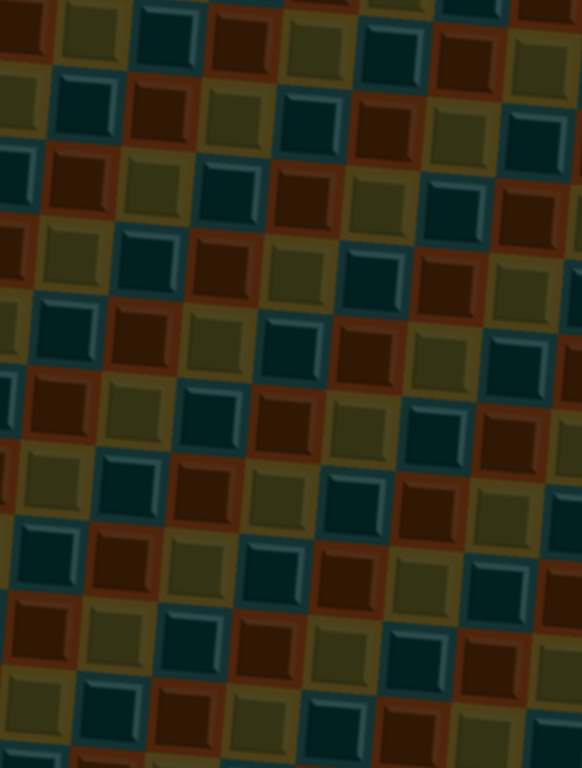
This pattern is drawn by a Shadertoy shader. Its source:

```glsl
// Tilted grid of bevelled square tiles in teal, brown and olive diagonals.

const float PITCH = 0.0979;                // tile size, in canvas heights
const float TILT = 0.084;                  // clockwise turn, in radians
const vec2 ORIGIN = vec2(0.2188, 0.9518);  // centre of one teal tile
const float INSET = 0.385;                 // half width inside the frame
const float LIGHT_WIDTH = 0.080;           // lit bevel, top and right
const float SHADE_WIDTH = 0.045;           // shaded bevel, left and bottom
const float SOFTNESS = 0.022;              // edge softness, in tiles
const float BLUR = 0.050;                  // sampling footprint, in tiles
const int SAMPLES = 4;                     // samples per axis

const vec3 TEAL_CORE = vec3(0.005, 0.125, 0.125);
const vec3 TEAL_FRAME = vec3(0.075, 0.195, 0.200);
const vec3 TEAL_LIGHT = vec3(0.165, 0.300, 0.300);
const vec3 BROWN_CORE = vec3(0.190, 0.095, 0.015);
const vec3 BROWN_FRAME = vec3(0.315, 0.145, 0.045);
const vec3 BROWN_LIGHT = vec3(0.315, 0.175, 0.085);
const vec3 OLIVE_CORE = vec3(0.205, 0.200, 0.075);
const vec3 OLIVE_FRAME = vec3(0.305, 0.255, 0.090);
const vec3 OLIVE_LIGHT = vec3(0.295, 0.270, 0.125);

// Soft step: 0 below zero, 1 above.
float inside(float d) {
    return smoothstep(-SOFTNESS, SOFTNESS, d);
}

vec3 pick(float kind, vec3 teal, vec3 brown, vec3 olive) {
    return kind < 0.5 ? teal : (kind < 1.5 ? brown : olive);
}

vec3 tileColor(vec2 grid) {
    vec2 cell = floor(grid + 0.5);
    vec2 p = grid - cell;

    // Three colours cycle along the diagonals
    float kind = mod(cell.x - cell.y + 0.5, 3.0) - 0.5;
    vec3 core = pick(kind, TEAL_CORE, BROWN_CORE, OLIVE_CORE);
    vec3 frame = pick(kind, TEAL_FRAME, BROWN_FRAME, OLIVE_FRAME);
    vec3 light = pick(kind, TEAL_LIGHT, BROWN_LIGHT, OLIVE_LIGHT);

    // Distances to the lit and the shaded pair of inner edges
    float lit = min(INSET - p.x, INSET - p.y);
    float shaded = min(INSET + p.x, INSET + p.y);
    float mitre = inside(shaded - lit);
    float lightBand = inside(LIGHT_WIDTH - lit) * mitre;
    float shadeBand = inside(SHADE_WIDTH - shaded) * (1.0 - mitre);

    vec3 well = mix(core, core * 0.88, shadeBand);
    well = mix(well, light, lightBand);
    return mix(frame, well, inside(min(lit, shaded)));
}

void mainImage(out vec4 fragColor, in vec2 fragCoord) {
    // Turn the canvas into tile units
    vec2 p = (fragCoord / iResolution.y - ORIGIN) / PITCH;
    float c = cos(TILT), s = sin(TILT);
    vec2 grid = vec2(c * p.x - s * p.y, s * p.x + c * p.y);

    // Average a small footprint to smooth every edge
    float footprint = max(BLUR, 1.0 / (iResolution.y * PITCH));
    vec3 color = vec3(0.0);
    for (int y = 0; y < SAMPLES; y++) {
        for (int x = 0; x < SAMPLES; x++) {
            vec2 offset = (vec2(x, y) + 0.5) / float(SAMPLES) - 0.5;
            color += tileColor(grid + offset * footprint);
        }
    }
    fragColor = vec4(color / float(SAMPLES * SAMPLES), 1.0);
}
```
